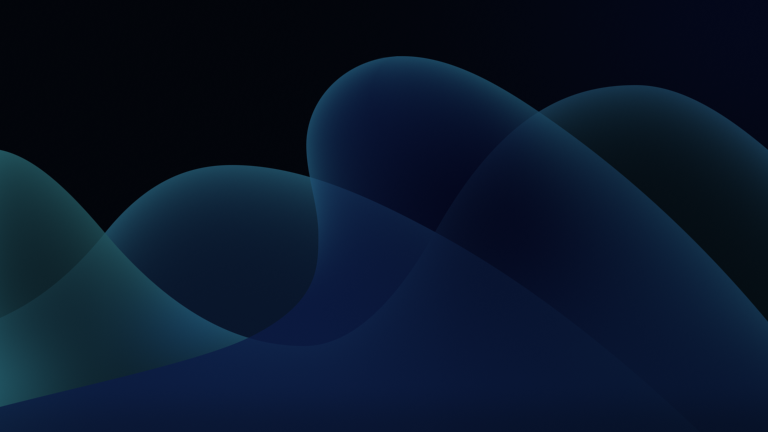
This background is drawn by a Shadertoy shader. Its source:

```glsl
// Three translucent silk waves crossing over a near-black night gradient.
// Each outline is a chain of cubic spans; the distance to it drives a smooth
// edge and a rim light that fades into the fill of the wave.

const float STEP = 0.002;

// Cubic from point a to point b with the given end slopes.
float span(float x, vec2 a, vec2 b, vec2 slopes) {
    float h = b.x - a.x, t = (x - a.x) / h, u = 1.0 - t;
    return mix(a.y, b.y, t * t * (3.0 - 2.0 * t))
         + h * t * u * (slopes.x * u - slopes.y * t);
}

// Hump at the left, trough in the middle, hill at the right.
float backCrest(float x) {
    vec2 cross1 = vec2(0.243, 0.461), trough = vec2(0.704, 0.199);
    vec2 cross2 = vec2(1.007, 0.463), hill = vec2(1.472, 0.803);
    if (x < cross1.x) return span(x, vec2(0.0, 0.653), cross1, vec2(-0.2, -1.19));
    if (x < trough.x) return span(x, cross1, trough, vec2(-1.19, 0.0));
    if (x < cross2.x) return span(x, trough, cross2, vec2(0.0, 1.78));
    if (x < hill.x) return span(x, cross2, hill, vec2(1.78, 0.0));
    return span(x, hill, vec2(1.778, 0.653), vec2(0.0, -0.85));
}

// Broad hill that slides down to the lower right.
float middleCrest(float x) {
    vec2 rise = vec2(0.243, 0.461), top = vec2(0.537, 0.618), fall = vec2(1.007, 0.463);
    if (x < rise.x) return span(x, vec2(0.0, 0.264), rise, vec2(0.45, 1.25));
    if (x < top.x) return span(x, rise, top, vec2(1.25, 0.0));
    if (x < fall.x) return span(x, top, fall, vec2(0.0, -0.54));
    return span(x, fall, vec2(1.62, 0.0), vec2(-0.54, -0.95));
}

// Upper side of the front wave, flat left of its summit.
float frontCrest(float x) {
    vec2 summit = vec2(0.931, 0.870), shoulder = vec2(1.245, 0.743);
    if (x < summit.x) return summit.y;
    if (x < shoulder.x) return span(x, summit, shoulder, vec2(0.0, -0.68));
    return span(x, shoulder, vec2(1.778, 0.255), vec2(-0.68, -1.2));
}

// Overhanging left side of the front wave, as x for a height y.
float frontFlank(float y) {
    vec2 foot = vec2(0.220, 0.579), waist = vec2(0.456, 0.737), cheek = vec2(0.664, 0.709);
    if (y < foot.x) return span(y, vec2(0.058, 0.0), foot, vec2(3.9, 2.0));
    if (y < waist.x) return span(y, foot, waist, vec2(2.0, 0.0));
    if (y < cheek.x) return span(y, waist, cheek, vec2(0.0));
    float lift = (y - cheek.x) / 0.206;
    return 0.931 - 0.222 * sqrt(max(1.0 - lift * lift, 0.0));
}

// Turns an axis-aligned gap into an approximate distance.
float toDistance(float gap, float here, float next) {
    return gap / length(vec2(1.0, (next - here) / STEP));
}

float inside(float d) {
    float soft = 0.8 / iResolution.y;
    return smoothstep(-soft, soft, d);
}

float rim(float d, float width) {
    return exp(-max(d, 0.0) / width);
}

float blob(vec2 p, vec2 center, vec2 size) {
    vec2 q = (p - center) / size;
    return exp(-dot(q, q));
}

float hash(vec2 p) {
    return fract(sin(dot(p, vec2(12.99, 78.23))) * 43758.5);
}

void mainImage(out vec4 fragColor, in vec2 fragCoord) {
    vec2 p = fragCoord / iResolution.y;
    p.x *= 1.7778 * iResolution.y / iResolution.x;

    // Distances, positive inside each wave
    float backY = backCrest(p.x), middleY = middleCrest(p.x);
    float topY = frontCrest(p.x), flankX = frontFlank(p.y);
    float back = toDistance(p.y - backY, backY, backCrest(p.x + STEP)) * -1.0;
    float middle = toDistance(middleY - p.y, middleY, middleCrest(p.x + STEP));
    float top = toDistance(topY - p.y, topY, frontCrest(p.x + STEP));
    float flank = toDistance(p.x - flankX, flankX, frontFlank(p.y + STEP));
    float front = min(top, flank);

    // Night sky, bluer toward the upper right
    vec3 color = mix(vec3(0.009, 0.018, 0.040), vec3(0.014, 0.030, 0.105),
                     blob(p, vec2(1.8, 1.0), vec2(0.6, 0.5)));

    // Middle wave
    vec3 middleFill = vec3(0.035, 0.085, 0.170) + vec3(0.085, 0.215, 0.215) * rim(middle, 0.075);
    color = mix(color, middleFill, 0.97 * inside(middle));

    // Back wave: teal at the left, blue at the right
    float right = smoothstep(0.2, 1.2, p.x);
    vec3 backFill = mix(vec3(0.045, 0.110, 0.140), vec3(0.020, 0.055, 0.075), right);
    vec3 backLight = mix(vec3(0.085, 0.210, 0.215), vec3(0.085, 0.200, 0.280), right);
    backFill += backLight * rim(back, mix(0.10, 0.075, right));
    backFill += vec3(0.060, 0.160, 0.170) * blob(p, vec2(0.0, 0.10), vec2(0.17, 0.15));
    backFill += vec3(0.035, 0.090, 0.095) * rim(p.x, 0.07);
    backFill += vec3(0.0, 0.025, 0.090) * blob(p, vec2(0.45, 0.24), vec2(0.16, 0.12));
    color = mix(color, backFill, 0.82 * inside(back));

    // Front wave: navy silk with a dark hollow under its crest
    float hollow = blob(p, vec2(1.12, 0.50), vec2(0.34, 0.27));
    vec3 frontFill = mix(vec3(0.045, 0.105, 0.270), vec3(0.035, 0.090, 0.220), smoothstep(0.7, 1.6, p.x));
    frontFill = mix(frontFill, vec3(0.014, 0.028, 0.130), hollow * mix(1.0, 0.45, inside(middle)));
    frontFill *= mix(0.8, 1.0, smoothstep(0.0, 0.12, p.y));
    float slope = smoothstep(1.1, 1.45, p.x);
    vec3 frontLight = mix(vec3(0.090, 0.250, 0.220), vec3(0.055, 0.140, 0.130), slope);
    frontLight *= smoothstep(0.28, 0.66, p.y + 0.35 * slope);
    frontFill += frontLight * rim(front, mix(0.045, 0.095, slope));
    color = mix(color, frontFill, 0.8 * inside(front));

    // Fine grain hides banding
    color += (hash(floor(p * 432.0)) - 0.5) / 255.0;
    fragColor = vec4(color, 1.0);
}
```
